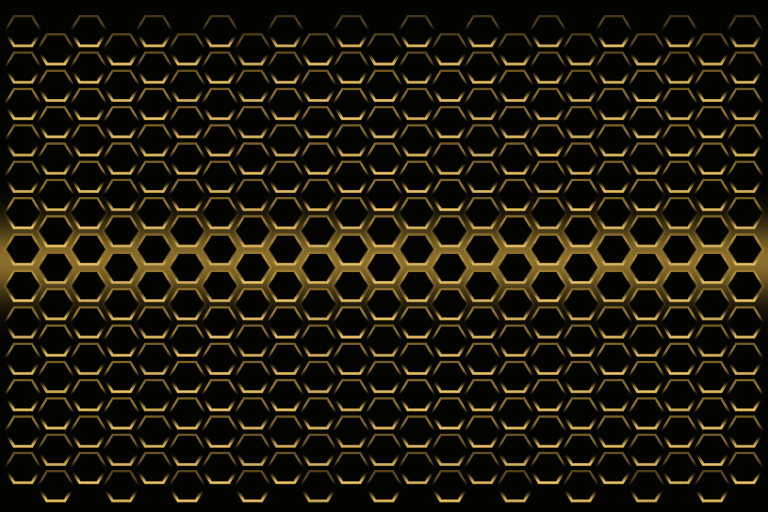
This pattern is drawn by a Shadertoy shader. Its source:

```glsl
// Black hexagonal mesh with bevelled gold rims and a glowing horizontal band.

// Lengths are in canvas heights, measured from the canvas centre.
const vec2  PITCH       = vec2(0.0641, 0.0711); // column and row spacing
const float MESH_SHIFT  = -0.0227;              // height of the middle cell
const float COLUMN_MAX  = 11.0;                 // 23 columns
const float ROW_MAX     = 6.0;                  // 13 cells in each column
const float STRETCH     = 1.04;                 // cell widening
const float RIM_RADIUS  = 0.0290;               // centre to middle of a flat side
const float TOP_WIDTH   = 0.0022;               // half width of the upper rim
const float LIP_WIDTH   = 0.0029;               // half width of the lower rim
const float GLOW_HEIGHT = -0.008;
const float GLOW_SPREAD = 0.072;
const float VARIATION   = 0.14;                 // brightness change between cells

const vec3 BLACK     = vec3(0.010, 0.010, 0.000);
const vec3 BRONZE    = vec3(0.36, 0.28, 0.11);
const vec3 GOLD      = vec3(0.54, 0.43, 0.17);
const vec3 LIP_GOLD  = vec3(0.72, 0.58, 0.24);
const vec3 HIGHLIGHT = vec3(0.86, 0.73, 0.43);

float hash(vec2 p) {
    vec3 q = fract(vec3(p.xyx) * 0.1031);
    q += dot(q, q.yzx + 33.33);
    return fract((q.x + q.y) * q.z);
}

// Distance measure whose level sets are flat-topped hexagons.
float hexRadius(vec2 p) {
    p = abs(vec2(p.x / STRETCH, p.y));
    return max(p.y, 0.866 * p.x + 0.5 * p.y);
}

// Nearest cell among every second column; odd columns sit half a row higher.
vec2 cellIndex(vec2 p, float odd) {
    float lastPair = floor((COLUMN_MAX - odd) * 0.5);
    float firstPair = -floor((COLUMN_MAX + odd) * 0.5);
    float pair = round((p.x / PITCH.x - odd) * 0.5);
    float column = 2.0 * clamp(pair, firstPair, lastPair) + odd;
    float row = round(p.y / PITCH.y - 0.5 * odd);
    return vec2(column, clamp(row, -ROW_MAX, ROW_MAX) + 0.5 * odd);
}

float stroke(float d, float halfWidth, float blur) {
    return 1.0 - smoothstep(halfWidth - blur, halfWidth + blur, abs(d));
}

void mainImage(out vec4 fragColor, in vec2 fragCoord) {
    vec2 p = (fragCoord - 0.5 * iResolution.xy) / iResolution.y;
    float blur = max(0.0011, 0.65 / iResolution.y);

    // Pick the closer cell of the two interleaved grids.
    vec2 meshPos = p - vec2(0.0, MESH_SHIFT);
    vec2 evenId = cellIndex(meshPos, 0.0);
    vec2 oddId = cellIndex(meshPos, 1.0);
    vec2 evenPos = meshPos - evenId * PITCH;
    vec2 oddPos = meshPos - oddId * PITCH;
    bool useEven = hexRadius(evenPos) < hexRadius(oddPos);
    vec2 id = useEven ? evenId : oddId;
    vec2 q = useEven ? evenPos : oddPos;

    float rim = hexRadius(q) - RIM_RADIUS;
    float level = q.y / RIM_RADIUS;
    float tone = 1.0 + VARIATION * (hash(id + 40.0) - 0.5);

    // Band glow seen through the gaps between cells.
    float band = (p.y - GLOW_HEIGHT) / GLOW_SPREAD;
    float glow = exp(-band * band);
    float outside = smoothstep(-blur, blur, rim);
    vec3 color = mix(BLACK, GOLD, glow * outside);

    // Upper rim: fades toward the side corners and the canvas ends.
    float edgeFade = 1.0 - 0.45 * smoothstep(0.30, 0.49, abs(p.y));
    float arch = smoothstep(-0.05, 0.55, level);
    arch = max(arch, 0.75 * glow * smoothstep(-0.8, 0.0, level));
    vec3 archColor = mix(GOLD, mix(BRONZE, GOLD, 0.6), smoothstep(0.8, 1.0, level));
    archColor *= tone * edgeFade * (1.0 + 0.25 * glow);
    color = mix(color, archColor, arch * stroke(rim, TOP_WIDTH, blur));

    // Lower rim: a bright lip with short flares up the sides.
    float lip = smoothstep(0.25, 0.85, -level);
    lip = max(lip, 0.85 * glow * smoothstep(0.0, 0.5, -level));
    float shine = smoothstep(0.75, 0.98, -level) * stroke(rim, 0.5 * LIP_WIDTH, blur);
    vec3 lipColor = mix(GOLD, LIP_GOLD, smoothstep(0.4, 0.9, -level));
    lipColor = mix(lipColor, HIGHLIGHT, shine) * tone;
    color = mix(color, lipColor, lip * stroke(rim, LIP_WIDTH, blur));

    fragColor = vec4(color, 1.0);
}
```
